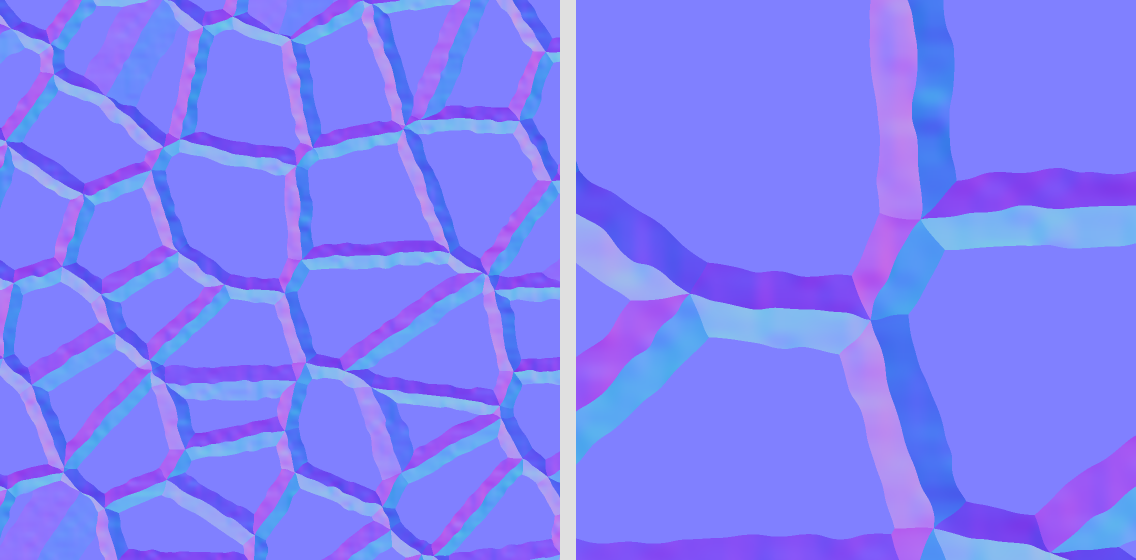
Left, the full canvas; right, a detail of the centre.
A Shadertoy shader for this texture map:

```glsl
const float GRID = 5.6;           // cells across the canvas
const float JITTER = 0.96;        // seed scatter inside its grid square
const float BEVEL_WIDTH = 0.022;  // width of a bevel, in canvas units
const float BEVEL_SLOPE = 0.48;   // steepness of a full bevel
const float CLOSE_GAP = 0.75;     // seeds nearer than this get softer, wider bevels
const vec2 WARP_FREQ = vec2(22.0, 55.0);
const vec2 WARP_AMP = vec2(0.0034, 0.0026);
const float WARP_STEP = 0.002;
const vec2 SEED_OFFSET = vec2(17.0, 43.0);
const int SAMPLES = 2;            // antialiasing samples per axis

vec2 hash22(vec2 p) {
    vec3 q = fract(p.xyx * vec3(0.1031, 0.1030, 0.0973));
    q += dot(q, q.yzx + 33.33);
    return fract((q.xx + q.yz) * q.zy);
}

// Smooth two-channel value noise in -1..1
vec2 noise2(vec2 p) {
    vec2 i = floor(p), f = p - i;
    vec2 u = f * f * f * (f * (f * 6.0 - 15.0) + 10.0);
    vec2 low = mix(hash22(i), hash22(i + vec2(1, 0)), u.x);
    vec2 high = mix(hash22(i + vec2(0, 1)), hash22(i + vec2(1, 1)), u.x);
    return mix(low, high, u.y) * 2.0 - 1.0;
}

// Rough displacement that chips the edges and dents the bevels
vec2 warp(vec2 p) {
    return p + WARP_AMP.x * noise2(p * WARP_FREQ.x + 100.0)
             + WARP_AMP.y * noise2(p * WARP_FREQ.y + 300.0);
}

vec2 seedAt(vec2 cell) {
    return cell + 0.5 + JITTER * (hash22(cell + SEED_OFFSET) - 0.5);
}

// Tilt of the bevelled cells: points towards the nearest border, zero on the tops
vec2 bevelTilt(vec2 p) {
    vec2 g = p * GRID, base = floor(g);
    vec2 home = base, seed = vec2(0.0);
    float nearest = 1e3;
    for (int y = -2; y <= 2; y++)
    for (int x = -2; x <= 2; x++) {
        vec2 cell = base + vec2(x, y);
        vec2 s = seedAt(cell);
        float d = dot(s - g, s - g);
        if (d < nearest) { nearest = d; home = cell; seed = s; }
    }

    // The lowest of the planes rising from each border
    float height = 1e3;
    vec2 tilt = vec2(0.0);
    for (int y = -2; y <= 2; y++)
    for (int x = -2; x <= 2; x++) {
        if (x == 0 && y == 0) continue;
        vec2 other = seedAt(home + vec2(x, y));
        float gap = length(other - seed);
        vec2 dir = (other - seed) / gap;
        float steep = min(gap / CLOSE_GAP, 1.0);
        float h = steep * dot(0.5 * (seed + other) - g, dir) / GRID;
        if (h < height) { height = h; tilt = dir * steep; }
    }
    return height < BEVEL_WIDTH ? tilt * BEVEL_SLOPE : vec2(0.0);
}

vec3 normalColor(vec2 p) {
    vec2 tilt = bevelTilt(warp(p));
    // Carry the tilt through the warp so its dents show in the normal
    vec2 e = vec2(WARP_STEP, 0.0);
    vec2 dx = (warp(p + e.xy) - warp(p - e.xy)) / (2.0 * WARP_STEP);
    vec2 dy = (warp(p + e.yx) - warp(p - e.yx)) / (2.0 * WARP_STEP);
    vec3 n = normalize(vec3(dot(dx, tilt), dot(dy, tilt), 1.0));
    return 0.5 + 0.5 * n;
}

void mainImage(out vec4 fragColor, in vec2 fragCoord) {
    vec3 color = vec3(0.0);
    for (int j = 0; j < SAMPLES; j++)
    for (int i = 0; i < SAMPLES; i++) {
        vec2 shift = (vec2(i, j) + 0.5) / float(SAMPLES) - 0.5;
        color += normalColor((fragCoord + shift) / iResolution.y);
    }
    fragColor = vec4(color / float(SAMPLES * SAMPLES), 1.0);
}
```
